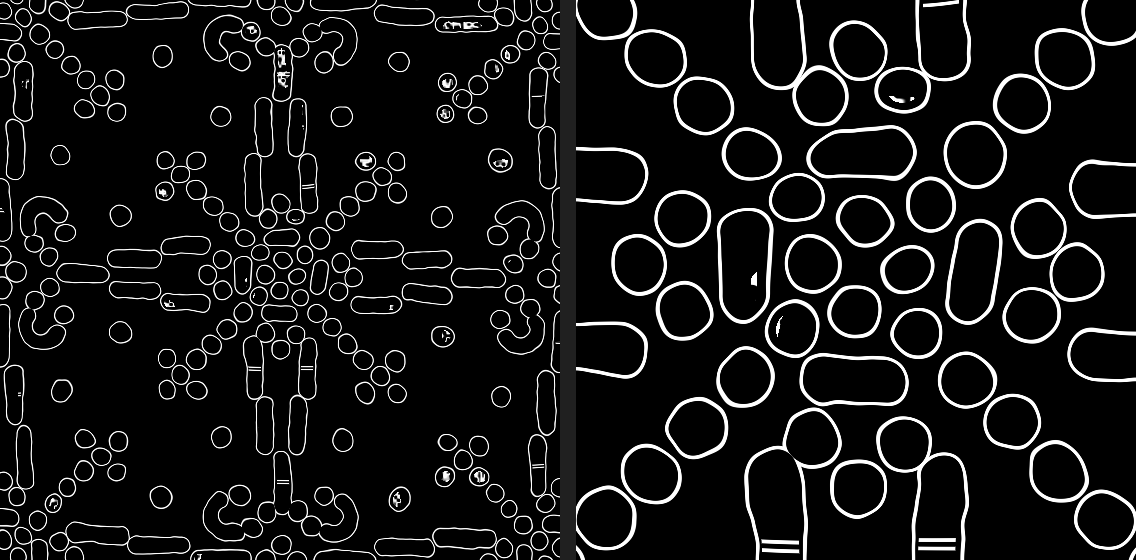
Left: the whole. Right: its middle third, enlarged.
A WebGL 2 fragment shader for this pattern:

```glsl
#version 300 es
precision highp float;
// White hand-traced outlines of beads, pills and hooks in a centred square lattice of cross medallions.

// Lengths are in hundredths of the canvas.
#define REPEATS 1.0
#define LINE_WIDTH 0.22
#define BEAD_RADIUS 1.66
#define PILL_RADIUS 1.5
#define DRIFT 0.9
#define WOBBLE 0.22
#define SIZE_VARIATION 0.3
#define TILT 0.013
#define TICK_CUTOFF 0.58
#define SCRATCH_CUTOFF 0.86
#define INK vec3(1.0)
#define GROUND vec3(0.0)

uniform vec2 u_resolution;
out vec4 fragColor;

float hash(vec2 p) {
  return fract(sin(dot(p, vec2(127.1, 311.7))) * 43758.5453);
}

float noise(vec2 p) {
  vec2 i = floor(p), f = fract(p);
  f = f * f * (3.0 - 2.0 * f);
  return mix(mix(hash(i), hash(i + vec2(1, 0)), f.x),
             mix(hash(i + vec2(0, 1)), hash(i + vec2(1, 1)), f.x), f.y);
}

float bead(vec2 p, vec2 center, float radius) {
  return length(p - center) - radius;
}

// Capsule with its half extent along each axis
float pill(vec2 p, vec2 center, vec2 halfSpan, float radius) {
  vec2 d = abs(p - center);
  return length(d - min(d, halfSpan)) - radius;
}

// Thick arc with round ends, centred on the direction "facing"
float hook(vec2 p, float facing, float halfSweep, float radius, float thickness) {
  float c = cos(facing), s = sin(facing);
  p = vec2(c * p.x + s * p.y, abs(c * p.y - s * p.x));
  vec2 tip = radius * vec2(cos(halfSweep), sin(halfSweep));
  float onArc = abs(length(p) - radius);
  return (atan(p.y, p.x) < halfSweep ? onArc : length(p - tip)) - thickness;
}

// Folded coordinates: x across an arm, y along it
vec2 foldArm(vec2 p) {
  return p.x < p.y ? p : p.yx;
}

// Core, diagonal bead chains and side beads of a medallion
float medallion(vec2 q) {
  float d = bead(q, vec2(0.0, 2.75), 1.5);
  d = min(d, pill(q, vec2(0.0, 6.65), vec2(1.7, 0.0), 1.45));
  d = min(d, bead(q, vec2(2.6, 10.3), 1.6));
  d = min(d, bead(q, vec2(0.0, 12.9), 1.6));
  for (int i = 0; i < 7; i++) {
    float radius = i == 0 ? 1.5 : BEAD_RADIUS;
    d = min(d, bead(q, vec2(3.78 + 2.8 * float(i)), radius));
  }
  d = min(d, bead(q, vec2(15.0, 20.55), BEAD_RADIUS));
  d = min(d, bead(q, vec2(10.7, 28.8), 1.85));
  return min(d, bead(q, vec2(0.0, 47.3), BEAD_RADIUS));
}

// Four hooks and their beads where two arms meet
float junction(vec2 q) {
  float d = hook(q - vec2(9.25, 42.45), 0.47, 1.53, 3.0, 1.4);
  d = min(d, bead(q, vec2(7.4, 38.8), BEAD_RADIUS));
  d = min(d, bead(q, vec2(5.35, 44.15), BEAD_RADIUS));
  return min(d, bead(q, vec2(2.85, 41.5), BEAD_RADIUS));
}

void main() {
  vec2 p = gl_FragCoord.xy / u_resolution * 100.0 * REPEATS;
  float pixel = 100.0 * REPEATS / min(u_resolution.x, u_resolution.y);

  // Slow drift of the parts, slight tilt and bow of the lattice
  vec2 c = p - vec2(50.25, 50.0);
  c.y += TILT * c.x - 0.8 * cos(3.14159 * c.y / 100.0);
  c += DRIFT * (vec2(noise(p * 0.15), noise(p * 0.15 + 57.0)) - 0.5);
  c = 100.0 * (fract(c / 100.0 + 0.5) - 0.5);

  // Fold into one arm of the centre or corner medallion
  vec2 a = abs(c);
  bool corner = a.x + a.y > 50.0;
  bool upright = (a.y > a.x) != corner;
  vec2 q = foldArm(a);
  vec2 m = corner ? foldArm(50.0 - a) : q;
  float d = min(medallion(m), junction(q));

  // Stepped pills closing to a point, with ticks across some of them
  vec2 spacing = corner ? vec2(17.2, 10.9) : upright ? vec2(16.3, 10.15) : vec2(17.2, 9.1);
  float halfSpan = corner ? 4.0 : upright ? 3.9 : 3.1;
  float spread = corner ? 4.05 : 4.95;
  float tick = 1e3;
  for (int i = 0; i < 3; i++) {
    float k = float(i);
    vec2 center = vec2(spread * (1.0 - pow(k * 0.5, 1.3)), spacing.x + spacing.y * k);
    d = min(d, pill(m, center, vec2(0.0, halfSpan), PILL_RADIUS));
    vec2 t = abs(m - center);
    if (upright && noise(p * 0.14 + 9.0) > TICK_CUTOFF)
      tick = min(tick, max(abs(t.y - 0.25), t.x - 1.0));
  }

  // Uneven size and edge
  d += SIZE_VARIATION * (noise(p * 0.3 + 31.0) - 0.5);
  d += WOBBLE * (noise(p * 0.9 + 73.0) - 0.5);

  // Rare scratches inside the shapes
  float scratch = 1e3;
  if (d < -0.6 && noise(p * 0.2 + 19.0) > SCRATCH_CUTOFF)
    scratch = abs(noise(p * 1.6) - 0.5) * 0.7;

  float edge = min(abs(d), min(tick, scratch)) - 0.5 * LINE_WIDTH;
  float line = 1.0 - smoothstep(-0.5 * pixel, 0.5 * pixel, edge);
  fragColor = vec4(mix(GROUND, INK, line), 1.0);
}
```
